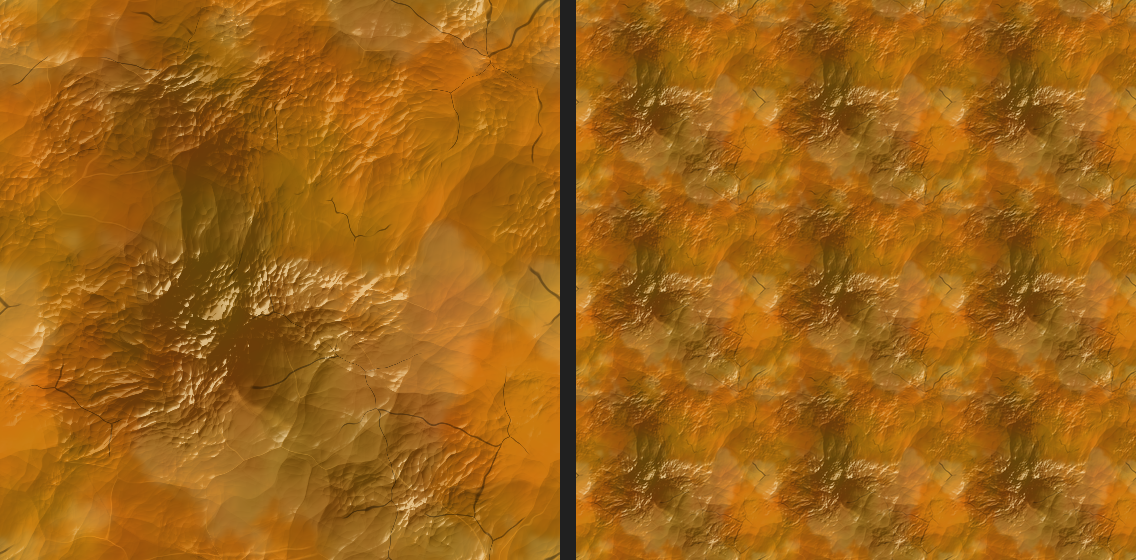
Left, the tile; right, the same tile 3 across and 3 down.
Write a WebGL 2 fragment shader that draws this texture.

```glsl
#version 300 es
precision highp float;

uniform vec2 u_resolution;
out vec4 fragColor;

float hash(vec2 p) {
    return fract(sin(dot(p, vec2(127.1, 311.7))) * 43758.5453);
}

vec2 hash2(vec2 p) {
    return vec2(hash(p), hash(p + 57.3));
}

// Wraps a whole cell index; the half step guards against rounding
vec2 wrap(vec2 cell, float n) {
    return floor(cell - n * floor((cell + 0.5) / n) + 0.5);
}

// Value noise that wraps after n cells
float noise(vec2 q, float n, float seed) {
    vec2 i = floor(q);
    vec2 f = q - i;
    f = f * f * f * (f * (f * 6.0 - 15.0) + 10.0);
    vec2 lo = wrap(i, n) + seed;
    vec2 hi = wrap(i + 1.0, n) + seed;
    float bottom = mix(hash(lo), hash(vec2(hi.x, lo.y)), f.x);
    float top = mix(hash(vec2(lo.x, hi.y)), hash(hi), f.x);
    return mix(bottom, top, f.y);
}

float fbm(vec2 p, float n, float seed) {
    float sum = 0.0;
    float amp = 0.52;
    for (int k = 0; k < 5; k++) {
        sum += amp * noise(p * n, n, seed);
        n *= 2.0;
        amp *= 0.5;
        seed += 13.7;
    }
    return sum;
}

// Tilted bowls meeting in sharp ridges, wrapping after n cells.
// Returns height, gap to the next bowl and a random shade per bowl.
vec3 facets(vec2 p, float n, float seed) {
    vec2 q = p * n;
    vec2 i = floor(q);
    vec2 f = q - i;
    float first = 9.0;
    float second = 9.0;
    float shade = 0.0;
    for (int y = -1; y <= 1; y++) {
        for (int x = -1; x <= 1; x++) {
            vec2 c = vec2(x, y);
            vec2 id = wrap(i + c, n) + seed;
            vec2 d = c + 0.1 + 0.8 * hash2(id) - f;
            vec2 tilt = hash2(id + 19.4) - 0.5;
            float h = 0.5 * dot(d, d) + 0.72 * dot(tilt, d);
            second = min(second, max(first, h));
            if (h < first) {
                first = h;
                shade = hash(id + 83.6) - 0.5;
            }
        }
    }
    return vec3(first / n, second - first, shade);
}

// Whole-number shear keeps the tiling and stretches the facets
vec2 shear(vec2 p, float k) { return vec2(p.x + k * p.y, p.y); }

vec2 warp(vec2 p) {
    return p + 0.15 * (vec2(fbm(p, 3.0, 3.1), fbm(p, 3.0, 41.9)) - 0.5);
}

float rockHeight(vec2 p, float rugged, float side) {
    vec2 w = warp(p);
    float h = 0.40 * facets(w, 4.0, 5.3).x;
    h += 0.36 * facets(w.yx, 7.0, 23.8).x;
    h += 0.22 * facets(shear(w, 1.0), 8.0, 71.2).x;
    h += 0.20 * facets(shear(w.yx, -1.0), 10.0, 47.9).x;
    h += (0.14 + 0.28 * rugged) * facets(w, 23.0, 37.5).x;
    float rising = facets(shear(w, -1.0), 38.0, 11.6).x;
    float falling = facets(shear(w.yx, 1.0), 38.0, 66.3).x;
    h += (0.07 + 0.48 * rugged) * mix(rising, falling, side);
    h += (0.10 + 0.58 * rugged) * facets(w, 85.0, 31.4).x;
    return h;
}

vec3 amber(float tone) {
    vec3 c = mix(vec3(0.41, 0.25, 0.035), vec3(0.61, 0.365, 0.045), smoothstep(0.0, 0.5, tone));
    return mix(c, vec3(0.80, 0.475, 0.06), smoothstep(0.45, 1.0, tone));
}

void main() {
    vec2 p = gl_FragCoord.xy / u_resolution + vec2(0.34, 0.545);

    // Large regions
    float broad = fbm(p, 3.0, 8.2) - 0.5;
    float milky = smoothstep(0.51, 0.61, fbm(p, 4.0, 64.5));
    float rugged = smoothstep(0.46, 0.66, fbm(p, 6.0, 29.3));
    float side = smoothstep(0.42, 0.58, noise(p * 4.0, 4.0, 77.1));

    // Relief lit from the upper left
    float e = 0.0013;
    float h = rockHeight(p, rugged, side);
    vec2 slope = vec2(rockHeight(p + vec2(e, 0.0), rugged, side),
                      rockHeight(p + vec2(0.0, e), rugged, side)) - h;
    float lit = dot(-slope / e, normalize(vec2(-0.6, 0.8)));

    // Body colour, with clear shards of slightly different depth
    vec2 w = warp(p);
    vec3 large = facets(w, 4.0, 5.3);
    vec3 small = facets(w.yx, 7.0, 23.8);
    float shards = large.z * smoothstep(0.0, 0.015, large.y) + small.z * smoothstep(0.0, 0.02, small.y);
    float tone = 0.48 + 1.20 * broad + 0.17 * shards + 0.44 * clamp(lit, -0.8, 0.8);
    tone = clamp(tone, 0.0, 1.0);
    vec3 color = amber(tone);
    float hue = fbm(p, 7.0, 90.4) - 0.53;
    color += hue * vec3(-0.07, 0.09, 0.0);
    color += milky * vec3(0.025, 0.08, 0.115) * smoothstep(0.05, 0.6, tone);

    // Hairline cracks and pale edges along the facet borders
    float broken = smoothstep(0.55, 0.62, fbm(p, 6.0, 17.7));
    vec2 jag = vec2(noise(p * 45.0, 45.0, 2.6), noise(p * 45.0, 45.0, 58.2)) - 0.5;
    float gap = facets(w + 0.012 * jag, 6.0, 52.6).y;
    color *= 1.0 - 0.36 * broken * (1.0 - smoothstep(0.002, 0.010, gap));
    float edge = 1.0 - smoothstep(0.002, 0.012, small.y);
    color += 0.07 * edge * smoothstep(0.50, 0.62, fbm(p, 5.0, 35.2)) * vec3(1.0, 0.8, 0.4);

    // Glints
    float glint = smoothstep(0.30, 0.78, lit) * (0.06 + 0.94 * max(milky, 0.4 * rugged));
    color = mix(color, vec3(0.93, 0.82, 0.62), 0.78 * glint);

    fragColor = vec4(clamp(color, 0.0, 1.0), 1.0);
}
```
